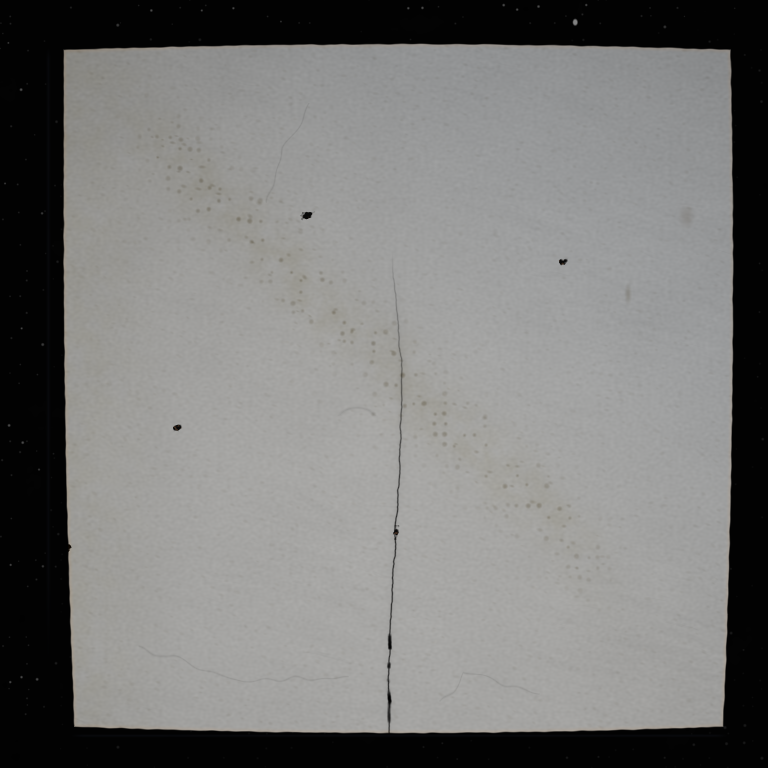
A Shadertoy shader for this texture:

```glsl
// A pale stone slab with bowed edges lying on a dusty black ground.
// Edges are parabolas; grain, sediment streaks and stains are gradient noise;
// pits and dust are jittered cells; cracks and veins are distances to curves.

vec2 hash2(vec2 p) {
    p = vec2(dot(p, vec2(127.1, 311.7)), dot(p, vec2(269.5, 183.3)));
    return fract(sin(p) * 43758.5);
}

float gradientNoise(vec2 p) {
    vec2 i = floor(p), f = fract(p);
    vec2 w = f * f * f * (f * (f * 6.0 - 15.0) + 10.0);
    vec4 corner;
    for (int k = 0; k < 4; k++) {
        vec2 o = vec2(k & 1, k >> 1);
        corner[k] = dot(hash2(i + o) * 2.0 - 1.0, f - o);
    }
    return mix(mix(corner.x, corner.y, w.x), mix(corner.z, corner.w, w.x), w.y);
}

float fbm(vec2 p) {
    float sum = 0.0, amp = 0.6;
    for (int k = 0; k < 4; k++) {
        sum += amp * gradientNoise(p);
        p = mat2(0.8, 0.6, -0.6, 0.8) * p * 2.03 + 11.3;
        amp *= 0.55;
    }
    return sum;
}

// Soft coverage of the region where d < 0
float cover(float d, float soft) { return 1.0 - smoothstep(-soft, soft, d); }

// One round spot in some of the cells of a grid
float spots(vec2 p, float cells, float density, float radius, float soft) {
    vec2 id = floor(p * cells), h = hash2(id), pick = hash2(id + 57.0);
    float d = length(fract(p * cells) - 0.3 - 0.4 * h) / cells;
    return step(pick.x, density) * cover(d - radius * (0.4 + 0.6 * pick.y), soft);
}

float segment(vec2 p, vec2 a, vec2 b) {
    vec2 ab = b - a;
    return length(p - a - ab * clamp(dot(p - a, ab) / dot(ab, ab), 0.0, 1.0));
}

float ellipse(vec2 p, vec2 centre, vec2 size) {
    return (length((p - centre) / size) - 1.0) * min(size.x, size.y);
}

vec3 ground(vec2 p, float px) {
    vec3 col = vec3(0.008) + 0.006 * fbm(p * 14.0);
    // Dust, thicker at the left and the top
    float dusty = 0.3 + 0.7 * max(cover(p.x - 0.06, 0.02), smoothstep(0.95, 0.98, p.y));
    col += 0.28 * dusty * spots(p, 48.0, 0.12, 0.0018, px);
    col += 0.13 * dusty * spots(p + 0.37, 90.0, 0.1, 0.0011, px);
    col += 0.5 * cover(ellipse(p, vec2(0.749, 0.971), vec2(0.003, 0.004)), px);
    // Faint rims of the tray
    float rim = cover(abs(p.x - 0.063) - 0.001, 0.003) * smoothstep(0.12, 0.3, p.y) * cover(p.y - 0.93, 0.01);
    rim += cover(abs(p.y - 0.042) - 0.001, 0.002) * cover(abs(p.x - 0.52) - 0.42, 0.01);
    return col + rim * vec3(0.025, 0.03, 0.045);
}

vec3 stone(vec2 p, float px) {
    // Light falling off from the lower middle, cooler at the upper right
    vec2 q = p - vec2(0.53, 0.3);
    vec3 col = vec3(0.658, 0.656, 0.648) - 0.21 * dot(q, q);
    col += vec3(-0.008, 0.0, 0.012) * smoothstep(0.9, 1.6, p.x + p.y);

    // Sediment streaks sloping down to the right, and fine grain
    vec2 bent = p + 0.03 * vec2(fbm(p * 5.0), fbm(p * 5.0 + 31.0));
    vec2 flow = mat2(0.96, 0.28, -0.28, 0.96) * bent;
    flow = vec2(bent.x * 0.96 - bent.y * 0.28, bent.x * 0.28 + bent.y * 0.96);
    float patches = smoothstep(-0.15, 0.3, fbm(p * 3.5 + 4.0));
    float streak = fbm(flow * vec2(7.0, 75.0));
    col += 0.025 * streak * (0.35 + patches);
    col -= 0.03 * patches * smoothstep(0.18, 0.4, streak);
    col += 0.02 * fbm(p * 9.0) + 0.03 * gradientNoise(p * vec2(170.0, 230.0));

    // Tan diagonal band and the stained left side
    float across = (p.y - 0.65 + 0.95 * (p.x - 0.375)) * 0.725 + 0.03 * fbm(p * 8.0);
    float band = exp(-across * across / 0.0016) * smoothstep(0.13, 0.26, p.x) * cover(p.x - 0.77, 0.07);
    float mottled = clamp(0.6 + 1.6 * fbm(p * 35.0), 0.0, 1.0);
    col -= vec3(0.028, 0.034, 0.055) * band * mottled;
    col -= vec3(0.012, 0.016, 0.034) * cover(p.x - 0.16, 0.09) * mottled;

    // Pits gather along the band and thin out elsewhere
    float pits = spots(p, 75.0, 0.35, 0.0032, 0.002) * (0.12 + band);
    pits += spots(flow * vec2(0.6, 1.0) + 0.2, 110.0, 0.2, 0.002, 0.0015) * (0.25 + 0.5 * band);
    col -= vec3(0.09, 0.1, 0.12) * pits;

    // Faint veins
    vec2 v = p + 0.012 * vec2(gradientNoise(p * 28.0), gradientNoise(p * 28.0 + 9.0));
    float vein = min(segment(v, vec2(0.403, 0.865), vec2(0.37, 0.805)),
                     segment(v, vec2(0.37, 0.805), vec2(0.35, 0.74)));
    vein = min(vein, segment(v, vec2(0.18, 0.155), vec2(0.32, 0.113)));
    vein = min(vein, segment(v, vec2(0.32, 0.113), vec2(0.45, 0.116)));
    vein = min(vein, segment(v, vec2(0.575, 0.09), vec2(0.605, 0.122)));
    vein = min(vein, segment(v, vec2(0.605, 0.122), vec2(0.7, 0.1)));
    col -= 0.06 * cover(vein - 0.0006, 0.0015);
    float arc = max(abs(length((p - vec2(0.465, 0.455)) * vec2(0.6, 1.0)) - 0.014), 0.46 - p.y);
    col -= 0.06 * cover(arc - 0.001, 0.002);

    // Main crack, opening into beads towards the foot
    float path = 0.5065 + 0.0165 * smoothstep(0.1, 0.5, p.y) - 0.012 * smoothstep(0.5, 0.68, p.y);
    float off = abs(p.x - path - 0.005 * fbm(vec2(p.y * 30.0, 3.0)));
    float foot = smoothstep(0.04, 0.08, p.y) * cover(p.y - 0.18, 0.03);
    float bead = foot * smoothstep(0.0, 0.25, gradientNoise(vec2(p.y * 75.0, 0.5)));
    float depth = mix(0.75, 0.2, smoothstep(0.3, 0.65, p.y)) * cover(p.y - 0.65, 0.03);
    col *= 1.0 - depth * cover(off - 0.0007, max(px, 0.0008));
    col *= 1.0 - 0.92 * bead * cover(off - 0.0022, px);
    col -= 0.035 * exp(-off * 250.0) * cover(p.y - 0.6, 0.08);

    // Tan smudges, then dark chips given as centre and size
    col -= vec3(0.07, 0.08, 0.1) * cover(ellipse(p, vec2(0.818, 0.617), vec2(0.003, 0.009)), 0.003);
    col -= vec3(0.04, 0.05, 0.06) * cover(ellipse(p, vec2(0.894, 0.718), vec2(0.007, 0.011)), 0.006);
    vec4 chips[5] = vec4[5](vec4(0.4, 0.72, 0.0075, 0.0045), vec4(0.733, 0.659, 0.0045, 0.0035),
        vec4(0.231, 0.443, 0.005, 0.005), vec4(0.516, 0.307, 0.0025, 0.006), vec4(0.089, 0.287, 0.003, 0.004));
    for (int k = 0; k < 5; k++) {
        float d = ellipse(p + vec2(0.0, -0.25 * (p.x - chips[k].x)), chips[k].xy, chips[k].zw);
        d += 0.004 * gradientNoise(p * 220.0);
        vec3 hollow = mix(vec3(0.04), vec3(0.24, 0.17, 0.12), smoothstep(0.0, 0.4, gradientNoise(p * 260.0)));
        col = mix(col, hollow, cover(d, px));
    }
    return col;
}

void mainImage(out vec4 fragColor, in vec2 fragCoord) {
    vec2 p = fragCoord / iResolution.xy;
    float px = 1.0 / iResolution.y;
    // Bowed outline, positive inside
    float low = max(0.0, 1.0 - p.y / 0.7), mid = (p.x - 0.52) * (p.x - 0.52);
    float left = p.x - 0.083 - 0.0165 * low * low;
    float right = 0.9545 - 0.038 * (p.y - 0.64) * (p.y - 0.64) - p.x;
    float inside = min(min(left, right), min(0.9425 - 0.04 * mid - p.y, p.y - 0.0456 - 0.047 * mid));
    inside += 0.0015 * gradientNoise(p * 60.0);
    vec3 slab = stone(p, px) + vec3(0.03, 0.0, -0.03) * cover(inside - 0.003, 0.003);
    fragColor = vec4(mix(slab, ground(p, px), cover(inside, px)), 1.0);
}
```
